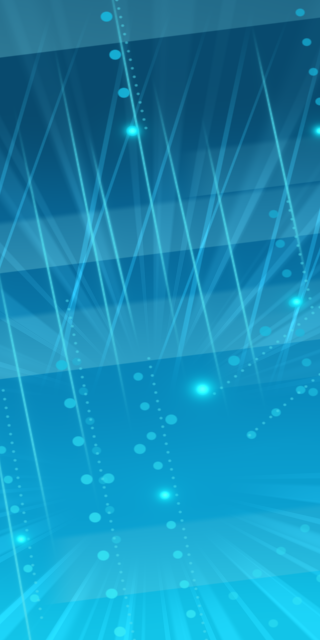
Give the GLSL for this background, as a Shadertoy shader.

```glsl
// Blue light backdrop: a vertical gradient crossed by pale slanted bands,
// fans of thin rays, fine leaning streaks, strings of dots and small glows.
// Units: x runs 0..1 over the canvas width, y runs upward in the same scale.
#define BAND_SLOPE 0.125
#define RAY_GAIN 0.17
#define STREAK_WIDTH 0.0042
#define STREAK_GAIN 0.72
#define BACK_STREAK_GAIN 0.15
#define TRAIL_GAP 0.027
#define TRAIL_RADIUS 0.0037
#define BAND_COLOR vec3(0.44, 0.80, 0.86)
#define STREAK_COLOR vec3(0.32, 0.88, 0.94)
#define DOT_LOW_COLOR vec3(0.22, 0.92, 0.97)
#define DOT_HIGH_COLOR vec3(0.09, 0.72, 0.87)
#define GLOW_COLOR vec3(0.06, 0.90, 0.98)

// Bands: lower edge, upper edge, left end, strength
const vec4 bands[6] = vec4[6](
    vec4(1.82, 2.20, -1.0, 0.36), vec4(1.31, 1.46, 0.54, 0.25),
    vec4(1.146, 1.31, -1.0, 0.36), vec4(0.815, 1.01, -1.0, 0.40),
    vec4(0.70, 0.92, 0.62, 0.14), vec4(0.092, 0.304, 0.12, 0.34));

// Streaks: upper end and lower end
const vec4 streaks[9] = vec4[9](
    vec4(-0.04, 1.32, 0.182, 0.22), vec4(0.039, 1.69, 0.313, 0.385),
    vec4(0.161, 1.90, 0.417, 0.62), vec4(0.273, 1.60, 0.435, 0.90),
    vec4(0.305, 2.25, 0.586, 0.776), vec4(0.469, 1.79, 0.721, 0.67),
    vec4(0.625, 1.66, 0.833, 0.70), vec4(0.781, 1.95, 0.977, 1.04),
    vec4(-0.064, 0.90, 0.165, -0.40));

// Dot strings: first dot and step, then count, radius, opacity
const vec4 strings[11] = vec4[11](
    vec4(0.333, 1.948, 0.027, -0.119), vec4(0.193, 0.859, 0.026, -0.119),
    vec4(0.432, 0.823, 0.0206, -0.0927), vec4(0.005, 0.594, 0.0206, -0.0927),
    vec4(0.938, 1.961, 0.0206, -0.0927), vec4(0.855, 1.331, 0.0206, -0.0927),
    vec4(0.24, 0.87, 0.0206, -0.0927), vec4(0.339, 0.505, 0.0981, 0.092),
    vec4(0.786, 0.641, 0.0768, 0.0703), vec4(0.729, 0.138, 0.0747, 0.0703),
    vec4(0.854, 0.052, 0.0747, 0.0703));
const vec3 stringStyle[11] = vec3[11](
    vec3(4, 0.0155, 0.90), vec3(8, 0.0155, 0.85), vec3(9, 0.0125, 0.75),
    vec3(6, 0.0120, 0.70), vec3(5, 0.0120, 0.70), vec3(7, 0.0125, 0.60),
    vec3(7, 0.0120, 0.35), vec3(7, 0.0155, 0.75), vec3(3, 0.0125, 0.70),
    vec3(4, 0.0125, 0.40), vec3(3, 0.0125, 0.45));

// Fine dotted trails: start and end
const vec4 trails[7] = vec4[7](
    vec4(0.365, 2.0, 0.456, 1.6), vec4(0.21, 1.06, 0.42, 0.0),
    vec4(0.465, 0.88, 0.645, 0.0), vec4(0.01, 0.78, 0.13, 0.07),
    vec4(0.67, 0.77, 1.0, 1.04), vec4(0.78, 0.64, 1.0, 0.83),
    vec4(0.90, 1.37, 0.975, 1.04));

// Glows: centre and size
const vec3 glows[6] = vec3[6](
    vec3(0.414, 1.591, 0.019), vec3(0.633, 0.784, 0.029),
    vec3(0.927, 1.057, 0.018), vec3(0.516, 0.453, 0.020),
    vec3(0.066, 0.315, 0.018), vec3(1.0, 1.591, 0.017));

// Coverage of a row of equal dots, found from the nearest one
float dotRow(vec2 p, vec2 first, vec2 gap, float count, float radius, float aa) {
    float k = clamp(round(dot(p - first, gap) / dot(gap, gap)), 0.0, count - 1.0);
    vec2 d = (p - first - k * gap) * vec2(0.85, 1.0);
    return 1.0 - smoothstep(radius - aa, radius + aa, length(d));
}

// Uneven fan of rays from layered angular sines
float rayFan(vec2 d, float phase) {
    float a = atan(d.x, d.y);
    float wide = sin(19.0 * a + phase) + 0.6 * sin(31.0 * a);
    float fine = sin(47.0 * a - phase) + 0.6 * sin(73.0 * a + phase);
    return 0.55 * smoothstep(0.2, 0.9, wide) + 0.45 * smoothstep(0.6, 1.3, fine);
}

vec3 baseGradient(float y) {
    vec3 c = mix(vec3(0.07, 0.77, 0.91), vec3(0.04, 0.62, 0.81), smoothstep(0.0, 0.45, y));
    c = mix(c, vec3(0.03, 0.53, 0.73), smoothstep(0.45, 0.85, y));
    c = mix(c, vec3(0.03, 0.41, 0.60), smoothstep(0.80, 1.30, y));
    return mix(c, vec3(0.03, 0.29, 0.43), smoothstep(1.25, 1.70, y));
}

void mainImage(out vec4 fragColor, in vec2 fragCoord) {
    vec2 p = fragCoord / iResolution.x;
    float aa = 1.0 / iResolution.x;
    vec3 color = baseGradient(p.y + 0.03 * sin(4.0 * p.x + 1.0));

    // Slanted bands, strongest along the lower edge
    float v = p.y - BAND_SLOPE * p.x;
    for (int i = 0; i < 6; i++) {
        vec4 b = bands[i];
        float h = clamp((v - b.x) / (b.y - b.x), 0.0, 1.0);
        float mask = smoothstep(b.x - aa, b.x + aa, v) * (1.0 - smoothstep(b.y - 0.02, b.y + aa, v));
        mask *= smoothstep(b.z, b.z + 0.12, p.x) * mix(1.0, 0.6, h) * mix(1.0, 0.7, p.x);
        color = mix(color, BAND_COLOR, mask * b.w);
    }

    // Two ray fans: one opening upward, one spreading over the lower part
    vec2 up = p - vec2(0.48, 0.72), low = p - vec2(0.46, 0.50);
    float fan = rayFan(up, 0.6) * smoothstep(0.15, 0.5, length(up)) * smoothstep(0.0, 0.2, up.y);
    fan *= 1.0 - 0.65 * smoothstep(0.6, 1.1, up.y);
    fan += rayFan(low, 2.0) * smoothstep(0.22, 0.55, length(low)) * smoothstep(0.15, -0.15, low.y);
    color += RAY_GAIN * fan * vec3(0.45, 0.70, 0.70);

    // Faint streaks leaning the other way
    for (int i = 0; i < 10; i++) {
        float k = float(i), slope = 0.29 + 0.09 * sin(2.3 * k);
        float d = abs(p.x - 0.17 - 0.125 * k + slope * (2.0 - p.y));
        float ends = smoothstep(0.75, 1.1, p.y) * smoothstep(2.0, 1.5, p.y);
        float width = 0.006 + 0.002 * sin(4.0 * k);
        color += BACK_STREAK_GAIN * ends * smoothstep(width + aa, width - aa, d) * STREAK_COLOR;
    }

    // Bright streaks with a thin core and a soft edge
    for (int i = 0; i < 9; i++) {
        vec4 s = streaks[i];
        float t = (s.y - p.y) / (s.y - s.w);
        float d = abs(p.x - mix(s.x, s.z, t));
        float ends = smoothstep(0.0, 0.4, t) * smoothstep(1.0, 0.6, t);
        float core = exp(-pow(d / STREAK_WIDTH, 2.0)) + 0.14 * exp(-d / 0.012);
        color = mix(color, STREAK_COLOR, min(core, 1.0) * ends * STREAK_GAIN);
    }

    // Dot strings and fine trails
    vec3 dotColor = mix(DOT_LOW_COLOR, DOT_HIGH_COLOR, smoothstep(0.0, 1.2, p.y));
    for (int i = 0; i < 11; i++) {
        vec3 style = stringStyle[i];
        float m = dotRow(p, strings[i].xy, strings[i].zw, style.x, style.y, aa);
        color = mix(color, dotColor, m * style.z);
    }
    for (int i = 0; i < 7; i++) {
        vec2 span = trails[i].zw - trails[i].xy;
        float count = floor(length(span) / TRAIL_GAP);
        float m = dotRow(p, trails[i].xy, span / count, count + 1.0, TRAIL_RADIUS, aa);
        color = mix(color, STREAK_COLOR, 0.55 * m);
    }

    // Glows
    for (int i = 0; i < 6; i++) {
        float r = length((p - glows[i].xy) * vec2(0.8, 1.0)) / glows[i].z;
        color = mix(color, GLOW_COLOR, min(0.85 * exp(-r * r) + 0.3 * exp(-0.7 * r), 1.0));
        color += 0.3 * exp(-6.0 * r * r);
    }
    fragColor = vec4(clamp(color, 0.0, 1.0), 1.0);
}
```
